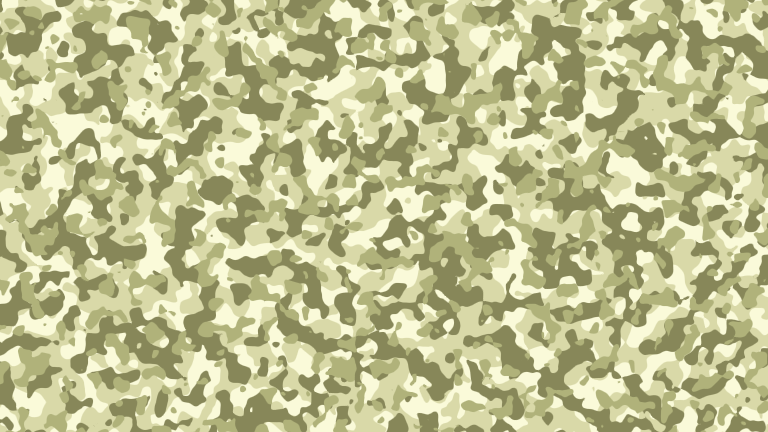
This pattern is drawn by a Shadertoy shader. Its source:

```glsl
const vec3 CREAM = vec3(0.98, 0.98, 0.85);
const vec3 LIGHT = vec3(0.85, 0.85, 0.66);
const vec3 OLIVE = vec3(0.69, 0.70, 0.48);
const vec3 DARK  = vec3(0.53, 0.53, 0.35);

// Cells per canvas height for each paint layer
const float LIGHT_SCALE = 18.0;
const float DARK_SCALE  = 20.0;
const float OLIVE_SCALE = 23.0;

// Cut levels in standard deviations: higher covers less
const float LIGHT_CUT = -0.17;
const float DARK_CUT  = 0.27;
const float OLIVE_CUT = 0.92;

const float FINE_WEIGHT  = 0.42;
const float BROAD_WEIGHT = 0.40;
const float NOISE_DEVIATION = 0.175;
const float EDGE_SOFTNESS = 0.6;
const mat2 TURN = mat2(0.8, 0.6, -0.6, 0.8);

// Integer hash giving a random gradient in the square -1..1
vec2 randomGradient(vec2 cell, uint seed) {
    uvec2 v = uvec2(ivec2(cell)) + uvec2(seed * 747796405u, seed * 277803737u);
    v = v * 1664525u + 1013904223u;
    v.x += v.y * 1664525u;
    v.y += v.x * 1664525u;
    v ^= v >> 16u;
    v.x += v.y * 1664525u;
    v.y += v.x * 1664525u;
    v ^= v >> 16u;
    return vec2(v & 65535u) / 32767.5 - 1.0;
}

float gradientNoise(vec2 p, uint seed) {
    vec2 cell = floor(p);
    vec2 f = p - cell;
    vec2 s = f * f * f * (f * (f * 6.0 - 15.0) + 10.0);
    vec2 e = vec2(1.0, 0.0);
    float a = dot(randomGradient(cell, seed), f);
    float b = dot(randomGradient(cell + e.xy, seed), f - e.xy);
    float c = dot(randomGradient(cell + e.yx, seed), f - e.yx);
    float d = dot(randomGradient(cell + e.xx, seed), f - e.xx);
    return mix(mix(a, b, s.x), mix(c, d, s.x), s.y);
}

// Main blobs, finer wobble and broad clustering, scaled to unit deviation
float blobField(vec2 p, uint seed) {
    float sum = gradientNoise(p, seed);
    sum += FINE_WEIGHT * gradientNoise(TURN * p * 1.87 + 5.3, seed + 1u);
    sum += BROAD_WEIGHT * gradientNoise(p * TURN * 0.41 + 9.7, seed + 2u);
    float weight = sqrt(1.0 + FINE_WEIGHT * FINE_WEIGHT + BROAD_WEIGHT * BROAD_WEIGHT);
    return sum / (NOISE_DEVIATION * weight);
}

// Antialiased coverage of the field above its cut level
float coverage(float field, float cut) {
    float width = max(EDGE_SOFTNESS * fwidth(field), 1e-4);
    return smoothstep(cut - width, cut + width, field);
}

void mainImage(out vec4 fragColor, in vec2 fragCoord) {
    vec2 uv = fragCoord / iResolution.y;

    float light = coverage(blobField(uv * LIGHT_SCALE + 3.1, 11u), LIGHT_CUT);
    float dark  = coverage(blobField(TURN * uv * DARK_SCALE + 17.4, 23u), DARK_CUT);
    float olive = coverage(blobField(uv * TURN * OLIVE_SCALE + 31.8, 37u), OLIVE_CUT);

    // Paint the layers from back to front
    vec3 color = mix(CREAM, LIGHT, light);
    color = mix(color, DARK, dark);
    color = mix(color, OLIVE, olive);
    fragColor = vec4(color, 1.0);
}
```
